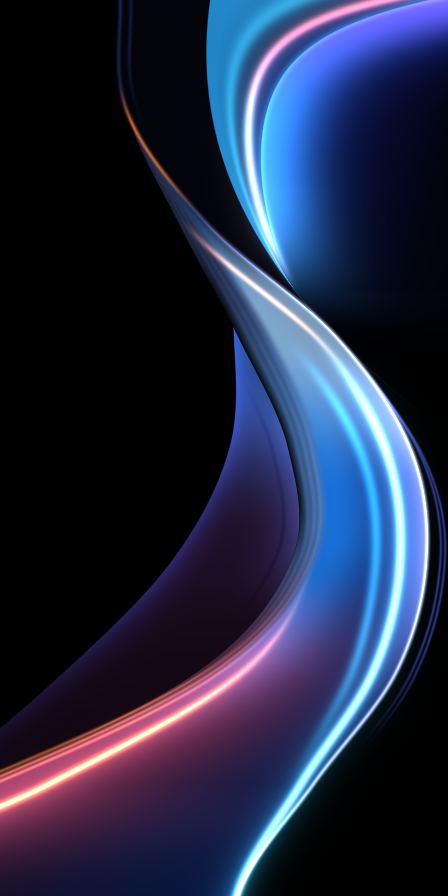
Write a Shadertoy shader that draws this background.

```glsl
// Glossy ribbon of blue glass twisting down a black field, lit by ember and cyan streaks.
#define CYAN    vec3(0.20, 0.60, 0.90)
#define BLUE    vec3(0.09, 0.43, 0.83)
#define NAVY    vec3(0.06, 0.13, 0.36)
#define PALE    vec3(0.56, 0.69, 0.80)
#define LILAC   vec3(0.58, 0.55, 0.85)
#define PLUM    vec3(0.10, 0.04, 0.11)
#define ROSE    vec3(0.52, 0.21, 0.33)
#define EMBER   vec3(1.00, 0.50, 0.18)
#define ICE     vec3(0.75, 0.95, 1.00)
#define LINE_WIDTH 0.0045

// Horizontal position of each contour at nine even heights, top to bottom
const float RIM[9]   = float[](.268, .284, .464, .750, .917, .953, .885, .700, .530);
const float FOLD[9]  = float[](.268, .284, .400, .531, .643, .651, .440, -.06, -.75);
const float FRONT[9] = float[](.268, .284, .440, .600, .705, .702, .482, -.03, -.70);
const float HEM[9]   = float[](.268, .284, .450, .600, .715, .700, .542, .110, -.42);
const float BACK[9]  = float[](.450, .450, .490, .522, .512, .385, .143, -.16, -.55);
const float GLINT[9] = float[](.268, .284, .450, .708, .859, .893, .833, .672, .528);

// Catmull-Rom curve through the nine positions
float contour(float k[9], float y) {
    float t = clamp(y * 4.0, 0.0, 7.999);
    int i = int(t);
    t -= float(i);
    float a = k[max(i - 1, 0)], b = k[i], c = k[i + 1], d = k[min(i + 2, 8)];
    return b + 0.5 * t * (c - a + t * (2.0*a - 5.0*b + 4.0*c - d + t * (3.0*(b - c) + d - a)));
}

float bezier(float a, float b, float c, float d, float t) {
    float s = 1.0 - t;
    return s*s*s*a + 3.0*s*s*t*b + 3.0*s*t*t*c + t*t*t*d;
}

// Turns a horizontal offset into a perpendicular distance
float perp(float g) {
    vec2 slope = vec2(dFdx(g), dFdy(g)) * iResolution.x;
    return g / max(length(slope), 0.5);
}

float fill(float d) { return smoothstep(-0.8, 0.8, d * iResolution.x); }
float line(float d, float w) { return exp(-d * d / (w * w)); }
float halo(float d, float w) { return exp(-abs(d) / w); }
float span(float a, float b, float c, float d, float y) {
    return smoothstep(a, b, y) * (1.0 - smoothstep(c, d, y));
}

// Curled sheet behind the twist
vec3 upperSheet(float x, float y) {
    float left = bezier(.469, .440, .484, .640, y / 0.625);
    float taper = max(1.0 - y / 0.65, 0.0);
    float streak = left + 0.13 * taper + 0.26 * exp(-y / 0.065);
    float inner = left + 0.18 * taper + 0.31 * exp(-y / 0.078);
    float dLeft = perp(x - left), dStreak = perp(x - streak), dInner = perp(x - inner);
    float q = clamp((x - left) / max(streak - left, 0.004), 0.0, 1.0);

    vec3 band = mix(vec3(.12, .52, .78), vec3(.05, .20, .36), smoothstep(0.1, 0.9, q));
    band += vec3(.08, .28, .30) * line(q - 0.5, 0.13);
    vec3 lit = mix(vec3(.36, .30, .68), CYAN, smoothstep(0.0, 0.3, y));
    vec3 bowl = lit * line(dInner, 0.12) * (1.0 - smoothstep(0.42, 0.75, y));
    bowl += vec3(.05, .09, .38) * line(dInner, 0.32) * (1.0 - smoothstep(0.2, 0.85, y));

    vec3 col = mix(vec3(.010, .014, .040), band, fill(dLeft));
    col = mix(col, vec3(.07, .20, .45), fill(dStreak));
    col = mix(col, bowl, fill(dInner));
    vec3 tint = mix(vec3(1.0, .42, .42), vec3(.80, .85, 1.0), smoothstep(0.05, 0.32, y));
    float on = 1.0 - smoothstep(0.5, 0.66, y);
    col += tint * on * (0.85 * line(dStreak, 0.010) + 0.35 * halo(dStreak, 0.025));
    return col + CYAN * 0.3 * on * line(dInner, 0.008);
}

void mainImage(out vec4 fragColor, in vec2 fragCoord) {
    // x runs 0..1, y runs 0..2 downward from the top
    vec2 uv = fragCoord / iResolution.xy;
    float x = uv.x, y = 2.0 - 2.0 * uv.y;
    float rimX = contour(RIM, y), foldX = contour(FOLD, y);
    float frontX = contour(FRONT, y), glintX = contour(GLINT, y);
    float dRim = perp(x - rimX), dFold = perp(x - foldX), dFront = perp(x - frontX);
    float dHem = perp(x - contour(HEM, y)), dBack = perp(x - contour(BACK, y));
    float dGlint = perp(x - glintX);
    float low = smoothstep(1.2, 1.7, y);

    vec3 col = upperSheet(x, y) * fill(dRim) * (1.0 - smoothstep(0.75, 0.95, y));

    // Dim back sheet on the left
    vec3 back = mix(vec3(.14, .28, .53), PLUM, smoothstep(0.75, 1.2, y)) * (1.0 - 0.4 * low);
    back += vec3(.09, .12, .34) * halo(dBack, 0.03) * (1.0 - 0.7 * low);
    back += vec3(.15, .20, .40) * halo(dFold, 0.06) * span(0.8, 1.0, 1.15, 1.4, y);
    back -= 0.04 * line(dFold + 0.035, 0.005) * span(0.8, 1.0, 1.2, 1.4, y);
    col = mix(col, back, fill(dBack) * fill(-dFold));

    // Main body, from blue through navy to plum at the foot
    float s = clamp((x - frontX) / max(rimX - frontX, 0.01), 0.0, 1.0);
    vec3 body = mix(BLUE, NAVY, smoothstep(0.1, 0.75, s));
    body = mix(body, mix(PLUM, NAVY * 0.65, smoothstep(0.35, 0.9, s)), low);
    body = mix(body, PALE, 0.85 * span(0.35, 0.7, 0.75, 1.1, y));
    body += ROSE * halo(max(dHem, 0.0), 0.10) * span(1.25, 1.5, 1.8, 2.2, y);
    body += LILAC * halo(dRim, 0.045) * span(0.75, 1.0, 1.2, 1.6, y);
    body *= smoothstep(0.28, 0.68, y);

    // Blue-grey front band between fold and front edge
    float f = clamp((x - foldX) / max(frontX - foldX, 0.01), 0.0, 1.0);
    vec3 band = mix(vec3(.17, .21, .36), vec3(.30, .48, .74), smoothstep(0.5, 1.0, y));
    band = mix(band, vec3(.38, .20, .34), smoothstep(1.15, 1.5, y));
    band *= (0.62 + 0.38 * f + 0.06 * sin(f * 24.0)) * (1.0 - 0.5 * smoothstep(1.5, 1.8, y));
    band *= 1.0 - 0.8 * line(dFold, 0.011) * span(0.5, 0.7, 1.1, 1.3, y);
    vec3 ribbon = mix(band, body, smoothstep(-0.012, 0.012, dFront));
    col = mix(col, ribbon, fill(dFold) * fill(-dRim));

    // Ember streaks along the hem
    float hot = smoothstep(1.2, 1.6, y) * (1.0 - 0.65 * smoothstep(0.2, 0.7, x));
    col += EMBER * hot * (1.1 * line(dHem, 0.009) + 0.3 * halo(dHem, 0.022));
    col += vec3(.4, .4, .25) * hot * line(dHem, LINE_WIDTH);
    for (int i = 0; i < 3; i++)
        col += EMBER * hot * 0.55 * line(dFront + 0.010 * float(i) - 0.006, LINE_WIDTH * 0.8);

    // Cyan glints inside the right edge
    float shine = smoothstep(0.72, 1.0, y);
    col += ICE * shine * 0.85 * line(dGlint, 0.010);
    col += vec3(.08, .45, .58) * shine * halo(dGlint, 0.025);
    float inset = 0.054 * (1.0 - smoothstep(1.3, 2.0, y));
    col += vec3(.08, .42, .50) * span(0.75, 0.95, 1.4, 1.8, y) * line(dGlint + inset, 0.012);

    // Rim light, warm at the twist, with loose threads outside it
    vec3 rimTint = mix(vec3(.12, .12, .30), EMBER * 0.8, span(0.18, 0.28, 0.36, 0.5, y));
    rimTint = mix(rimTint, vec3(.80, .83, 1.0), smoothstep(0.4, 0.85, y));
    col += rimTint * 0.85 * line(dRim, LINE_WIDTH);
    col += vec3(.75, .42, .25) * line(dRim + 0.035, 0.006) * span(0.48, 0.6, 0.68, 0.85, y);
    for (int i = 0; i < 2; i++) {
        float gap = (0.030 + 0.010 * float(i)) * smoothstep(0.8, 1.25, y);
        col += vec3(.16, .20, .48) * line(dRim - gap, 0.003) * span(0.8, 0.95, 1.4, 1.7, y);
    }
    col += vec3(.06, .07, .20) * line(dRim - 0.024, 0.004) * (1.0 - smoothstep(0.1, 0.3, y));
    fragColor = vec4(clamp(col, 0.0, 1.0), 1.0);
}
```
